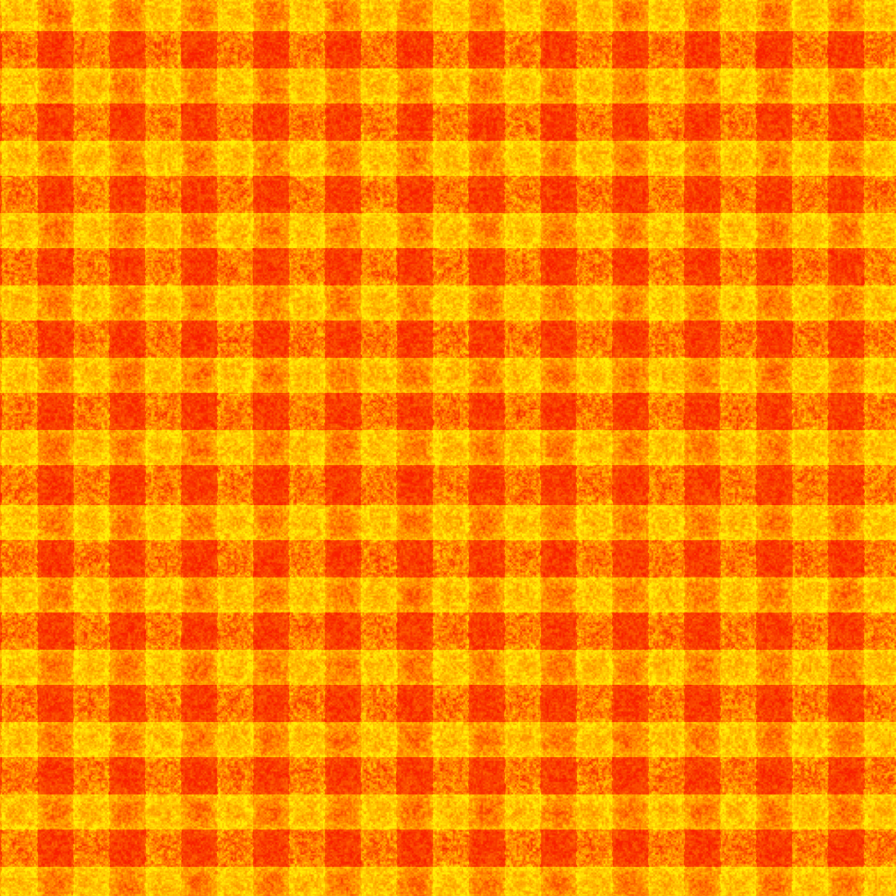
Reproduce this pattern procedurally as a three.js fragment shader.

```glsl
// Woven gingham check in red, orange and yellow with grainy, softly shaded cells
varying vec2 vUv;

float hash(vec2 p) {
  vec3 q = fract(vec3(p.xyx) * 0.1031);
  q += dot(q, q.yzx + 33.33);
  return fract((q.x + q.y) * q.z);
}

float valueNoise(vec2 p) {
  vec2 cell = floor(p);
  vec2 f = fract(p);
  f = f * f * (3.0 - 2.0 * f);
  return mix(mix(hash(cell), hash(cell + vec2(1.0, 0.0)), f.x),
             mix(hash(cell + vec2(0.0, 1.0)), hash(cell + 1.0), f.x), f.y);
}

void main() {
  // Fine speckle with a little broader mottling, centred on zero
  float grain = 0.55 * valueNoise(vUv * 270.0)
              + 0.55 * valueNoise(vUv * 505.0 + 71.3)
              + 0.12 * valueNoise(vUv * 75.0 + 19.7) - 0.61;

  // One horizontal band is slightly taller than the rest
  vec2 p = vUv;
  p.y -= clamp(p.y - 0.458, 0.0, 0.003);

  // Ragged edges on the vertical stripes
  p.x += 0.0022 * (valueNoise(vUv * vec2(90.0, 330.0) + 43.1) - 0.5);

  // Distance from the centre line of the nearest stripe and band
  vec2 period = vec2(0.08021, 0.08073);
  vec2 halfWidth = vec2(0.0202, 0.02083);
  vec2 d = abs(mod(p - vec2(0.06198, 0.05339) + 0.5 * period, period) - 0.5 * period);
  vec2 inside = 1.0 - smoothstep(halfWidth - 0.0008, halfWidth + 0.0008, d);

  // Shading that deepens toward the middle of each cell
  vec2 fromCentre = mix((0.5 * period - d) / (0.5 * period - halfWidth), d / halfWidth, inside);
  vec2 falloff = 1.0 - min(fromCentre * fromCentre, 1.0);
  float bloom = falloff.x * falloff.y;

  // Per cell type: base warmth, centre darkening, grain strength
  vec3 gapRow = mix(vec3(0.85, 0.14, 0.42), vec3(0.68, 0.25, 0.46), inside.x);
  vec3 bandRow = mix(vec3(0.56, 0.12, 0.64), vec3(0.27, 0.05, 0.34), inside.x);
  vec3 weave = mix(gapRow, bandRow, inside.y);
  float warmth = clamp(weave.x - weave.y * bloom + weave.z * grain, 0.12, 0.93);

  // Red through orange to yellow
  gl_FragColor = vec4(mix(0.975, 1.0, smoothstep(0.2, 0.5, warmth)), warmth,
                      0.02 * smoothstep(0.65, 0.9, warmth), 1.0);
}
```
